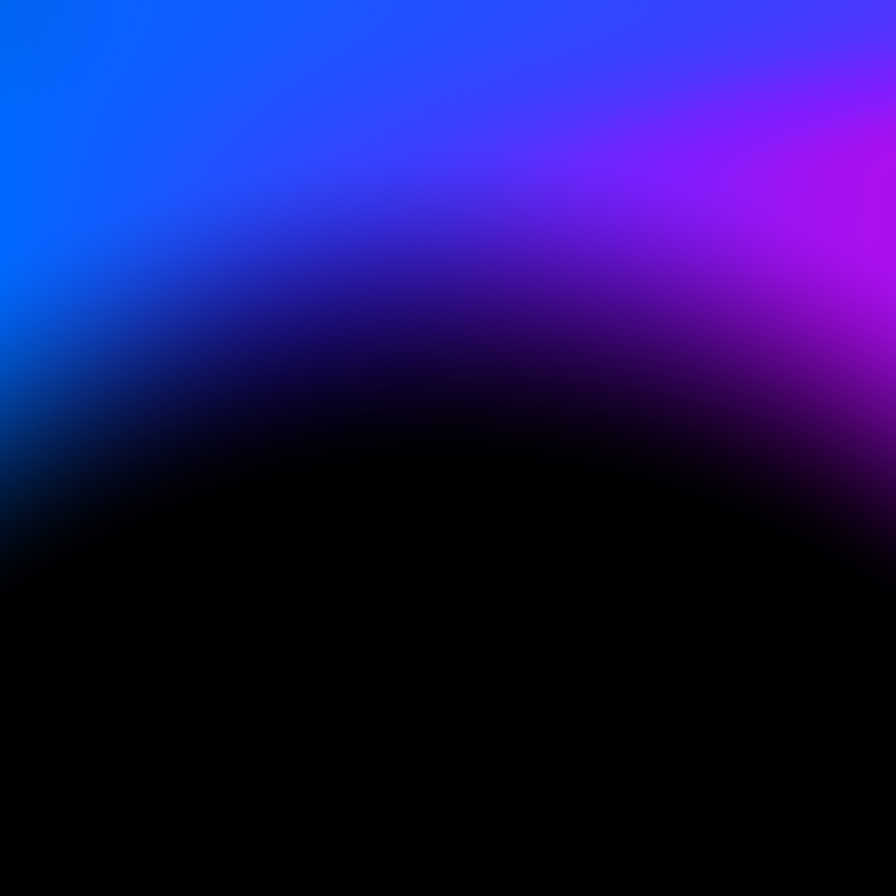
This background is drawn by a three.js fragment shader. Its source:

```glsl
// Soft aurora glow, blue to violet to magenta, fading under an arch into black.
#define ARCH_TOP 0.15
#define ARCH_SAG 0.125
#define FADE_WIDTH 0.375
#define FADE_SPREAD 0.035
#define BLACK vec3(0.0, 0.0, 0.004)
#define BLUE vec3(0.0, 0.41, 1.0)
#define INDIGO vec3(0.25, 0.24, 1.0)
#define VIOLET vec3(0.49, 0.12, 1.0)
#define MAGENTA vec3(0.67, 0.06, 0.94)

varying vec2 vUv;

// Colour ramp with stops at 0, 0.5, 0.75 and 1
vec3 glowRamp(float t) {
  vec3 color = mix(BLUE, INDIGO, clamp(t / 0.5, 0.0, 1.0));
  color = mix(color, VIOLET, smoothstep(0.46, 0.79, t));
  return mix(color, MAGENTA, smoothstep(0.72, 1.0, t));
}

// Hue position: grows to the right, and faster below the top edge
float huePosition(float x, float depth) {
  float lean = mix(0.56, 1.0, smoothstep(0.0, 0.2, depth));
  float bulge = 0.45 * x * (1.0 - x) * smoothstep(0.1, 0.4, depth);
  return x * lean + bulge;
}

// Light above the arch, which hangs lower and softer at both sides
float archLight(float x, float depth) {
  float side = 2.0 * x - 1.0;
  float bend = side * side;
  float start = ARCH_TOP + ARCH_SAG * bend;
  float width = FADE_WIDTH + FADE_SPREAD * bend;
  return 1.0 - smoothstep(start, start + width, depth);
}

void main() {
  float depth = 1.0 - vUv.y;
  float light = archLight(vUv.x, depth);
  vec3 glow = glowRamp(huePosition(vUv.x, depth));

  // Green fades first away from the left edge
  glow.g *= mix(1.0, light, smoothstep(0.0, 0.4, vUv.x));

  // Slight dimming in the upper left corner
  glow *= 1.0 - 0.05 * (1.0 - smoothstep(0.0, 0.15, length(vec2(vUv.x, depth))));

  gl_FragColor = vec4(mix(BLACK, glow, light), 1.0);
}
```
